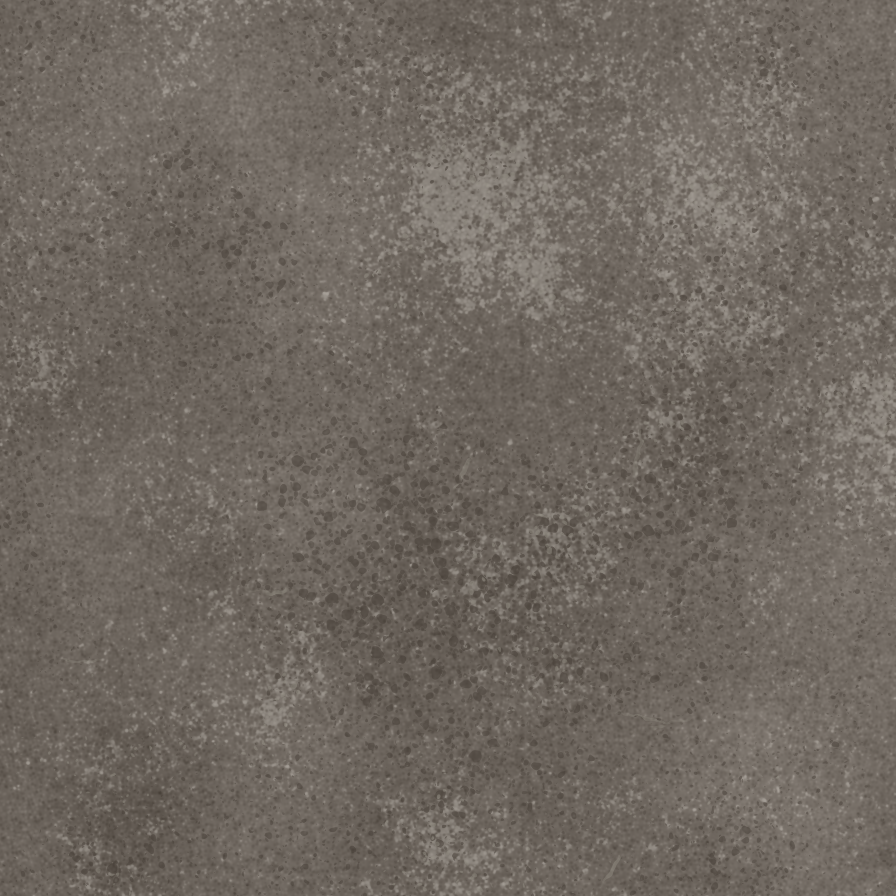
This texture is drawn by a Shadertoy shader. Its source:

```glsl
// Weathered grey-brown concrete with pits, pale powdery wear and thin veins.

vec3 hash3(vec2 p) {
    vec3 q = fract(p.xyx * vec3(0.1031, 0.1030, 0.0973));
    q += dot(q, q.yxz + 33.33);
    return fract((q.xxy + q.yzz) * q.zyx);
}

// Cellular noise: soft blobs of random sign, one per cell, around zero.
float blobNoise(vec2 p) {
    vec2 cell = floor(p), f = p - cell;
    float sum = 0.0;
    for (int y = -1; y <= 1; y++)
    for (int x = -1; x <= 1; x++) {
        vec2 o = vec2(x, y);
        vec3 h = hash3(cell + o);
        vec2 d = o + h.xy - f;
        float k = max(0.0, 1.0 - dot(d, d));
        sum += (h.z * 2.0 - 1.0) * k * k * k;
    }
    return sum;
}

float layered(vec2 p, int octaves) {
    float sum = 0.0, amp = 1.0;
    for (int i = 0; i < octaves; i++) {
        sum += amp * blobNoise(p);
        p = mat2(1.6, 1.2, -1.2, 1.6) * p + 17.3;
        amp *= 0.58;
    }
    return sum;
}

// Coverage by scattered round spots that grow with density.
float spots(vec2 p, float density, float blur) {
    vec2 cell = floor(p), f = p - cell;
    float cover = 0.0;
    for (int y = -1; y <= 1; y++)
    for (int x = -1; x <= 1; x++) {
        vec2 o = vec2(x, y);
        vec3 h = hash3(cell + o + 71.0);
        float r = 0.44 * density * h.z * h.z;
        float disc = 1.0 - smoothstep(r - blur, r + blur, length(o + h.xy - f));
        cover = max(cover, disc * smoothstep(0.02, 0.14, r));
    }
    return cover;
}

// Broken hairlines, mostly rising to the right.
float veins(vec2 p, float pixel) {
    float cover = 0.0;
    for (int i = 0; i < 13; i++) {
        vec3 place = hash3(vec2(i, 5.0)), form = hash3(vec2(i, 23.0));
        float angle = mix(-0.35, 1.75, form.x);
        float reach = mix(0.025, 0.11, form.y * form.y);
        vec2 along = vec2(cos(angle), sin(angle));
        vec2 d = p - place.xy;
        float t = dot(d, along) / reach;
        float side = abs(dot(d, vec2(-along.y, along.x)));
        float width = 0.0011 * (1.0 - min(abs(t), 1.0)) + 0.0003;
        float line = 1.0 - smoothstep(width, width + 1.2 * pixel, side);
        cover = max(cover, line * (1.0 - smoothstep(0.5, 1.0, abs(t))) * mix(0.4, 1.0, place.z));
    }
    return cover;
}

void mainImage(out vec4 fragColor, in vec2 fragCoord) {
    vec2 uv = fragCoord / iResolution.y;
    float pixel = 1.0 / iResolution.y;

    // Broad stains and the worn zones
    float clouds = layered(uv * 3.2 + 4.0, 6);
    float wear = layered(uv * 5.5 + 31.0, 5);
    float cluster = layered(uv * 4.5 + 63.0, 4);
    vec2 corner = uv - vec2(0.70, 0.70);
    vec2 streak = uv - vec2(0.32, 0.23);
    streak.x -= 0.35 * streak.y;
    float rough = exp(-22.0 * dot(corner, corner));
    wear += 0.35 * rough + 0.8 * exp(-dot(streak * streak, vec2(1800.0, 180.0)));
    cluster += 0.5 * rough;

    // Fine grain and faint brushed scratches
    float grit = blobNoise(uv * 130.0 + 9.0);
    float grain = blobNoise(uv * 290.0 + 3.0);
    float brushed = blobNoise(uv * vec2(28.0, 230.0)) + blobNoise(uv * vec2(210.0, 22.0) + 40.0);
    float tone = 0.044 * clouds + 0.026 * grit + 0.050 * grain + 0.011 * brushed;
    vec3 color = vec3(0.434, 0.404, 0.374) + tone;

    // Pale powder caught on the surface
    float powder = smoothstep(0.25, 1.45, wear + 0.8 * grit + 0.75 * grain);
    color += powder * vec3(0.088, 0.092, 0.092);

    // Dark pits with ragged rims
    vec2 ragged = uv + 0.0022 * vec2(grit, blobNoise(uv * 150.0 + 80.0));
    float density = clamp(0.48 + 0.6 * cluster, 0.12, 1.1);
    float pits = spots(ragged * 72.0, density, 52.0 * pixel);
    pits = max(pits, 0.8 * spots(ragged * 145.0 + 20.0, density, 95.0 * pixel));
    color = mix(color, vec3(0.325, 0.295, 0.266) + 0.4 * tone, 0.75 * pits);

    // Small pale chips and veins
    float chips = spots(ragged * 95.0 + 140.0, clamp(0.3 + 0.45 * wear, 0.0, 0.8), 66.0 * pixel);
    vec2 bend = vec2(blobNoise(uv * 13.0 + 7.0), blobNoise(uv * 13.0 + 57.0));
    float crack = veins(uv + 0.014 * bend + 1.2 * (ragged - uv), pixel);
    crack *= smoothstep(-0.35, 0.3, blobNoise(uv * 45.0 + 11.0) + 0.3 * grit);
    color = mix(color, vec3(0.56, 0.54, 0.50) + 0.5 * tone, max(0.6 * chips, 0.7 * crack));

    fragColor = vec4(color, 1.0);
}
```
